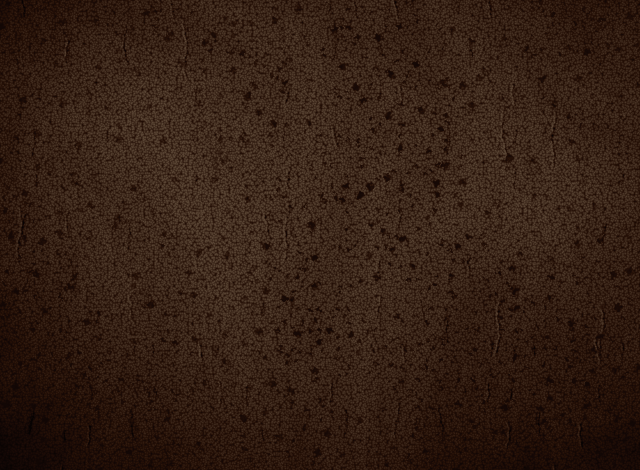
A Shadertoy shader for this texture:

```glsl
vec2 hash2(vec2 p) {
    vec3 q = fract(p.xyx * vec3(0.1031, 0.1030, 0.0973));
    q += dot(q, q.yzx + 33.33);
    return fract((q.xx + q.yz) * q.zy);
}

// Distance to the nearest scattered point, and a random value for that point
vec2 cells(vec2 p) {
    vec2 base = floor(p), nearest = vec2(9.0, 0.0);
    for (int y = -1; y <= 1; y++)
    for (int x = -1; x <= 1; x++) {
        vec2 id = base + vec2(x, y);
        float d = distance(p, id + hash2(id));
        if (d < nearest.x) nearest = vec2(d, hash2(id + 71.7).x);
    }
    return nearest;
}

// Layered, rotated and bent sines for cloudy stains
float stains(vec2 p) {
    float sum = 0.0, amp = 1.0;
    for (int i = 0; i < 7; i++) {
        p = mat2(0.8, 0.6, -0.6, 0.8) * p * 1.7 + 3.1;
        p += 0.6 * sin(p.yx * 1.1);
        sum += amp * sin(p.x) * sin(p.y);
        amp *= 0.7;
    }
    return sum;
}

// Coverage of ragged pits; only a share of the cells holds one
float pits(vec2 p, float scale, float share, float maxRadius) {
    vec2 c = cells(p * scale);
    float size = c.y / share;
    float radius = maxRadius * mix(1.0, 0.35, size);
    float soft = 0.04 + scale * 0.8 / iResolution.y;
    return (1.0 - smoothstep(radius - soft, radius + soft, c.x)) * step(size, 1.0);
}

// Short upright scratches: pale ridge with a dark flank
float scratches(vec2 p, vec2 grid, float share) {
    vec2 id = floor(p * grid), f = fract(p * grid);
    vec2 h = hash2(id + 13.0), k = hash2(id + 47.0);
    float bend = 0.003 * sin(p.y * 70.0 + h.x * 40.0) + 0.001 * sin(p.y * 260.0);
    float x = (f.x - mix(0.3, 0.7, h.x)) / grid.x + bend + (h.y - 0.5) * 0.15 * (f.y - 0.5) / grid.y;
    float reach = mix(0.15, 0.42, k.y);
    float fade = 1.0 - smoothstep(reach * 0.5, reach, abs(f.y - 0.5));
    float width = 0.0011 + 0.4 / iResolution.y;
    float ridge = exp(-x * x / (width * width));
    x -= 2.0 * width;
    float flank = exp(-x * x / (width * width));
    return (ridge * (k.y - 0.25) - 0.7 * flank) * fade * step(k.x, share);
}

void mainImage(out vec4 fragColor, in vec2 fragCoord) {
    vec2 p = fragCoord / iResolution.y;
    vec2 fromGlow = fragCoord / iResolution.xy - vec2(0.53, 0.58);

    // Broad light, stains and faint upright streaks
    float cloud = stains(p * 2.0 + 5.0);
    float tone = 0.238 - 0.27 * dot(fromGlow, fromGlow) + 0.021 * cloud;
    tone += 0.02 * (0.5 - cells(p * vec2(75.0, 11.0)).x);

    // Fine sandy grain
    float grain = 0.48 - cells(p * 205.0).x;
    float crumbs = 0.48 - cells(p * 95.0 + 31.0).x;
    tone *= 1.0 + 0.95 * grain + 0.28 * crumbs;

    // Scratches
    float marks = scratches(p, vec2(9.0, 5.0), 0.3) + scratches(p + 3.7, vec2(21.0, 11.0), 0.2);
    tone += 0.12 * marks;

    // Pits, thicker where the stains are dark
    vec2 ragged = p + 0.0022 * sin(p.yx * 310.0 + 3.0 * sin(p * 170.0))
                    + 0.0012 * sin(p.yx * 720.0);
    float patchy = smoothstep(1.3, -0.6, cloud);
    float holes = pits(ragged, 25.0, 0.33, 0.2) * mix(0.5, 0.9, patchy);
    holes = max(holes, pits(ragged + 7.3, 58.0, 0.3, 0.27) * mix(0.25, 0.8, patchy));
    tone = mix(tone, 0.065, holes);

    // Tone to brown: near black, umber, dusty tan
    vec3 black = vec3(0.08, 0.03, 0.02);
    vec3 umber = vec3(0.145, 0.063, 0.025);
    vec3 dust = vec3(0.30, 0.22, 0.16);
    vec3 color = mix(black * clamp(tone / 0.08, 0.3, 1.0), umber, clamp((tone - 0.08) / 0.065, 0.0, 1.0));
    color = mix(color, dust, clamp((tone - 0.145) / 0.155, 0.0, 1.3));
    fragColor = vec4(color, 1.0);
}
```
